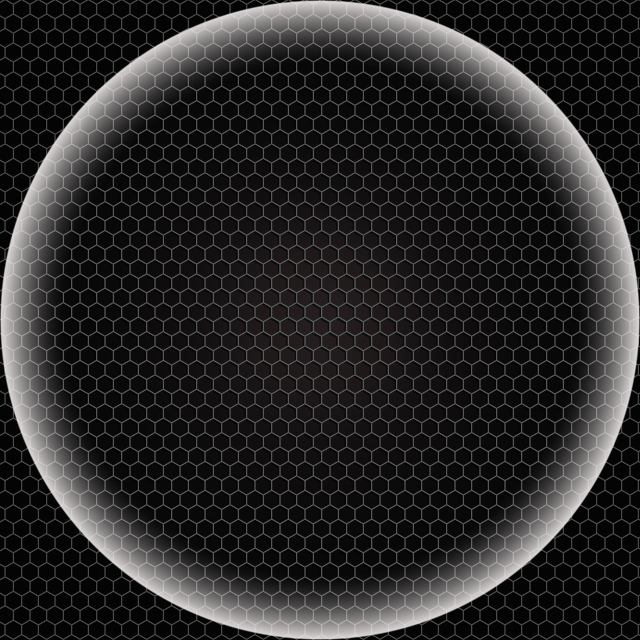
Reproduce this background procedurally as a Shadertoy shader.

```glsl
#define PITCH 0.02604
#define GRID_ORIGIN vec2(0.0026, -0.0104)
#define WIRE_HALF_WIDTH 0.036
#define SHADOW_SHIFT vec2(-0.10, -0.09)
#define DISC_RADIUS 0.499
#define GLOW_WIDTH 0.102
#define GLOW_FALLOFF 1.7
#define WIRE_COLOR vec3(0.36, 0.36, 0.36)
#define FLOOR_COLOR vec3(0.145, 0.115, 0.12)
#define DARK_COLOR vec3(0.032, 0.029, 0.029)
#define GLOW_COLOR vec3(0.93, 0.91, 0.91)

const vec2 LATTICE = vec2(1.0, 1.7320508);

// Offset from the centre of the nearest hexagon, pitch = 1
vec2 hexCell(vec2 p) {
    vec2 a = mod(p + 0.5 * LATTICE, LATTICE) - 0.5 * LATTICE;
    vec2 b = mod(p, LATTICE) - 0.5 * LATTICE;
    return dot(a, a) < dot(b, b) ? a : b;
}

// Signed distance to a pointy-top hexagon of inradius 0.5
float hexDistance(vec2 p) {
    p = abs(p);
    return max(p.x, dot(p, 0.5 * LATTICE)) - 0.5;
}

void mainImage(out vec4 fragColor, in vec2 fragCoord) {
    float size = min(iResolution.x, iResolution.y);
    vec2 uv = (fragCoord - 0.5 * iResolution.xy) / size;
    float pixel = 1.0 / size;
    float cellPixel = pixel / PITCH;
    float radius = length(uv);
    float inside = smoothstep(pixel, -pixel, radius - DISC_RADIUS);

    // Recessed floor, lit from the middle
    vec2 cell = hexCell((uv - GRID_ORIGIN) / PITCH);
    float light = exp(-radius * radius / 0.04);
    vec3 floorColor = mix(DARK_COLOR, FLOOR_COLOR, light);
    floorColor *= mix(0.55, 1.0, inside);

    // Shadow cast by the upper right walls
    float floorEdge = hexDistance(cell - SHADOW_SHIFT) + 0.03;
    float shadow = smoothstep(-0.6, 0.6, floorEdge / max(cellPixel, 0.05));
    vec3 color = mix(floorColor, floorColor * 0.4, shadow);

    // Wire mesh, slightly cool in the middle
    float wireEdge = -hexDistance(cell) - WIRE_HALF_WIDTH;
    float wire = smoothstep(0.6, -0.6, wireEdge / max(cellPixel, 0.03));
    vec3 wireColor = WIRE_COLOR * mix(vec3(1.0), vec3(0.98, 1.06, 1.06), light);
    wireColor *= mix(0.85, 1.0, inside);
    color = mix(color, wireColor, wire);

    // Bright rim fading inward
    float depth = clamp(1.0 - (DISC_RADIUS - radius) / GLOW_WIDTH, 0.0, 1.0);
    float glow = pow(depth, GLOW_FALLOFF) * 0.93 * inside;
    color = mix(color, GLOW_COLOR, glow);

    fragColor = vec4(color, 1.0);
}
```
